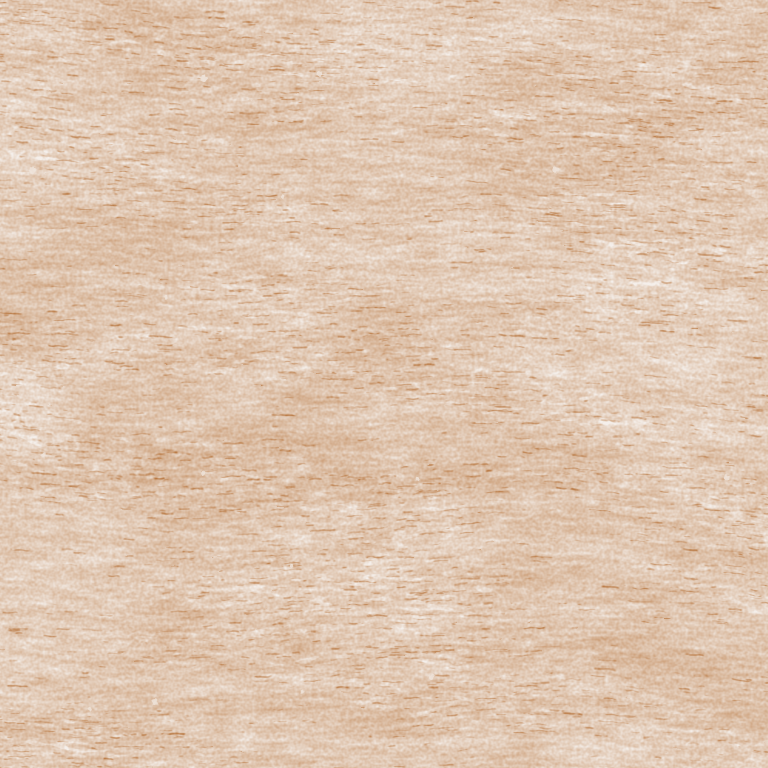
Give the GLSL for this texture, as a WebGL 2 fragment shader.

```glsl
#version 300 es
precision highp float;
// Pale raw timber: wavy horizontal grain, chalky streaks and short tan pores.
uniform vec2 u_resolution;
out vec4 fragColor;

float hash(vec2 p) {
  vec3 q = fract(p.xyx * vec3(0.1031, 0.1030, 0.0973));
  q += dot(q, q.yzx + 33.33);
  return fract((q.x + q.y) * q.z);
}

float cornerSlope(vec2 cell, vec2 offset) {
  float angle = 6.2832 * hash(cell);
  return dot(vec2(cos(angle), sin(angle)), offset);
}

// Gradient noise, roughly -0.7 to 0.7
float noise(vec2 p) {
  vec2 i = floor(p), f = fract(p);
  vec2 u = f * f * f * (f * (f * 6.0 - 15.0) + 10.0);
  vec2 e = vec2(1.0, 0.0);
  return mix(mix(cornerSlope(i, f), cornerSlope(i + e, f - e), u.x),
             mix(cornerSlope(i + e.yx, f - e.yx), cornerSlope(i + 1.0, f - 1.0), u.x), u.y);
}

// One dash per cell at most; rows are shifted so that the ends never line up
float poreLayer(vec2 g, vec2 size, float chance, float seed, float soft) {
  vec2 q = g / size;
  float row = floor(q.y);
  q.x += 7.0 * hash(vec2(row, seed));
  vec2 id = vec2(floor(q.x), row) + seed;
  float halfLength = size.x * mix(0.1, 0.36, pow(hash(id + 11.3), 1.5));
  float halfWidth = mix(0.0006, 0.0013, hash(id + 23.7));
  vec2 jitter = vec2(hash(id + 37.1), hash(id + 51.9)) - 0.5;
  vec2 d = abs((fract(q) - 0.5 - jitter * vec2(0.25, 0.45)) * size);
  float ends = 1.0 - smoothstep(halfLength - 0.003, halfLength + 0.001, d.x);
  float sides = 1.0 - smoothstep(halfWidth - soft, halfWidth + soft, d.y);
  float strength = mix(0.3, 1.0, hash(id + 67.3));
  return ends * sides * strength * step(hash(id + 83.1), chance);
}

// Rare pale chips with a ragged outline
float chips(vec2 p, float soft) {
  vec2 q = p * 6.0, id = floor(q);
  vec2 centre = 0.2 + 0.6 * vec2(hash(id + 5.2), hash(id + 9.4));
  float radius = mix(0.002, 0.0045, hash(id + 14.6));
  float d = length(fract(q) - centre) / 6.0 + 0.003 * noise(p * 260.0);
  return (1.0 - smoothstep(radius - soft, radius + soft, d)) * step(0.6, hash(id + 19.8));
}

void main() {
  vec2 p = gl_FragCoord.xy / u_resolution.y;
  float soft = max(0.0007, 0.8 / u_resolution.y);

  // Coordinates that follow the bending grain
  vec2 g = p + vec2(3.0, 5.0);
  g.y += 0.03 * p.x + 0.035 * noise(p * vec2(1.6, 2.1) + 4.3)
       + 0.007 * noise(p * vec2(6.0, 9.0) + 17.6);

  // Broad clouds, long bands, thin fibres and fine tooth
  float tone = 0.69;
  tone += 0.30 * noise(g * vec2(2.3, 7.0) + 2.7);
  tone += 0.22 * noise(g * vec2(6.0, 24.0) + 31.4);
  tone += 0.24 * noise(g * vec2(11.0, 75.0) + 8.1);
  tone += 0.34 * noise(g * vec2(30.0, 185.0) + 12.9);
  tone += 0.30 * noise(p * vec2(165.0, 205.0));
  tone += 0.26 * noise(p * vec2(270.0, 290.0) + 43.3);

  // Porous zones hold more dashes and more chalk
  float zone = smoothstep(-0.3, 0.35, noise(g * vec2(2.4, 11.0) + 61.2));
  float chalk = noise(g * vec2(48.0, 150.0) + 21.5) + 0.5 * noise(g * vec2(9.0, 50.0) + 71.7);
  tone += 0.26 * smoothstep(0.15, 0.45, chalk) * mix(0.35, 1.0, zone);

  // Pores with uneven, broken edges
  vec2 rough = g;
  rough.y += 0.0018 * noise(p * vec2(85.0, 40.0) + 3.8);
  float chance = mix(0.08, 0.46, zone);
  float pores = 0.0;
  for (int i = 0; i < 3; i++) {
    float k = float(i);
    vec2 size = vec2(0.032 + 0.016 * k, 0.0063 + 0.0013 * k);
    pores = max(pores, poreLayer(rough, size, chance, 13.0 * k + 2.0, soft));
  }
  pores *= smoothstep(-0.5, 0.05, noise(p * vec2(110.0, 170.0) + 55.0));
  tone -= 0.8 * pores;
  tone = mix(tone, 1.15, 0.8 * chips(p, soft));

  // Tan to cream ramp
  vec3 colour = mix(vec3(0.79, 0.60, 0.44), vec3(0.92, 0.86, 0.81), clamp(tone, -0.5, 1.3));
  fragColor = vec4(colour, 1.0);
}
```
